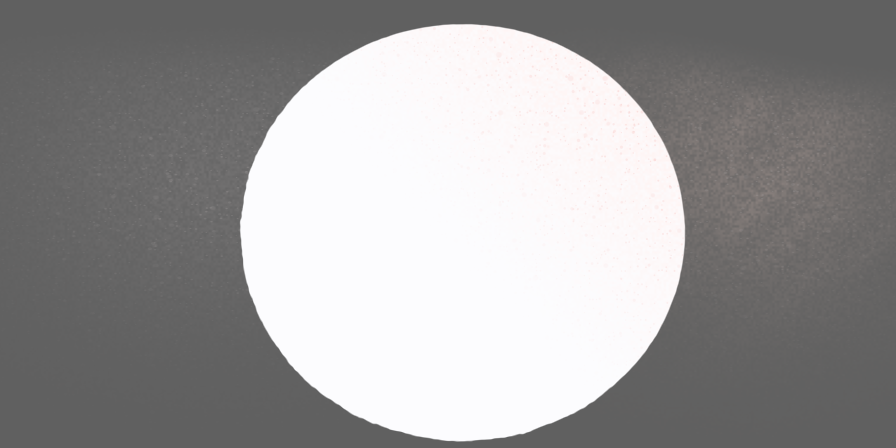
Give the GLSL for this background, as a Shadertoy shader.

```glsl
// Lengths are in canvas heights
const vec2 DISC_CENTER = vec2(1.033, 0.481);
const vec2 DISC_RADII = vec2(0.496, 0.465);
const float EDGE_ROUGHNESS = 0.006;

const vec3 DARK_GREY = vec3(0.376, 0.376, 0.376);
const vec3 LEFT_GLOW = vec3(0.052, 0.048, 0.048);
const vec3 RIGHT_GLOW = vec3(0.100, 0.078, 0.070);
const vec3 DUST = vec3(0.63, 0.61, 0.61);
const vec3 COOL_WHITE = vec3(0.988, 0.990, 0.998);
const vec3 WARM_WHITE = vec3(0.996, 0.962, 0.960);
const vec3 PINK = vec3(0.97, 0.80, 0.79);

const float GRAIN_SCALE = 190.0;
const float GRAIN_STRENGTH = 0.45;
const int SPECK_LAYERS = 3;

vec3 hash3(vec2 cell) {
    vec3 q = fract(cell.xyx * vec3(0.1031, 0.1030, 0.0973));
    q += dot(q, q.yxz + 33.33);
    return fract((q.xxy + q.yzz) * q.zyx);
}

float valueNoise(vec2 p) {
    vec2 cell = floor(p);
    vec2 f = fract(p);
    f = f * f * (3.0 - 2.0 * f);
    float low = mix(hash3(cell).x, hash3(cell + vec2(1, 0)).x, f.x);
    float high = mix(hash3(cell + vec2(0, 1)).x, hash3(cell + vec2(1, 1)).x, f.x);
    return mix(low, high, f.y);
}

float blob(vec2 p, vec2 center, vec2 size) {
    vec2 d = (p - center) / size;
    return exp(-dot(d, d));
}

// One round speck in a share of the grid cells
float specks(vec2 p, float scale, float share) {
    vec2 cell = floor(p * scale);
    vec3 rnd = hash3(cell + scale);
    float present = step(hash3(cell + 71.0).y, share);
    float radius = mix(0.10, 0.24, rnd.z);
    float dist = length(fract(p * scale) - mix(vec2(0.3), vec2(0.7), rnd.xy));
    float soft = max(0.7 * scale / iResolution.y, 0.08);
    return present * (1.0 - smoothstep(radius - soft, radius + soft, dist));
}

float speckField(vec2 p, float share) {
    float total = 0.0;
    float scale = 38.0;
    for (int i = 0; i < SPECK_LAYERS; i++) {
        total += specks(p, scale, share) * (0.5 + 0.2 * float(i));
        scale *= 1.7;
        share *= 1.5;
    }
    return min(total, 1.0);
}

vec3 backdrop(vec2 p, float grain) {
    float left = blob(p, vec2(0.52, 0.62), vec2(0.48, 0.30));
    float right = blob(p, vec2(1.66, 0.63), vec2(0.38, 0.30));

    // Dark upper rim, dipping toward the right
    float rim = 0.94 - 0.10 * smoothstep(1.3, 2.0, p.x);
    float band = 1.0 - smoothstep(rim - 0.12, rim + 0.03, p.y);
    float streaks = 0.8 + 0.4 * valueNoise(vec2(p.x + p.y, p.y - p.x) * vec2(5.0, 14.0));

    vec3 glow = (LEFT_GLOW * left + RIGHT_GLOW * right * streaks) * band;
    vec3 color = DARK_GREY + glow * (1.0 + GRAIN_STRENGTH * grain);
    float dust = speckField(p * vec2(0.8, 1.2), 0.06) * band * max(left, right);
    return mix(color, DUST, 0.38 * dust);
}

vec3 discColor(vec2 p, float grain) {
    // Blush grows toward the upper right
    float blush = smoothstep(-0.12, 0.52, dot(p - DISC_CENTER, vec2(0.72, 0.69)));
    vec3 color = mix(COOL_WHITE, WARM_WHITE, blush * (0.8 + GRAIN_STRENGTH * grain));
    float dots = speckField(p + 5.0, 0.07) * blush;
    return mix(color, PINK, 0.55 * dots);
}

float discMask(vec2 p) {
    vec2 d = (p - DISC_CENTER) / DISC_RADII;
    float dist = (length(d) - 1.0) * DISC_RADII.y;
    float ragged = 0.3 + 0.7 * smoothstep(0.5, -0.6, d.x + d.y);
    float wobble = 0.6 * valueNoise(p * 28.0) + 0.4 * valueNoise(p * 95.0) - 0.5;
    dist += wobble * EDGE_ROUGHNESS * ragged;
    float soft = 0.9 / iResolution.y;
    return 1.0 - smoothstep(-soft, soft, dist);
}

void mainImage(out vec4 fragColor, in vec2 fragCoord) {
    vec2 p = fragCoord / iResolution.y;
    float grain = 2.0 * valueNoise(p * GRAIN_SCALE) - 1.0;
    vec3 color = mix(backdrop(p, grain), discColor(p, grain), discMask(p));
    fragColor = vec4(color, 1.0);
}
```
